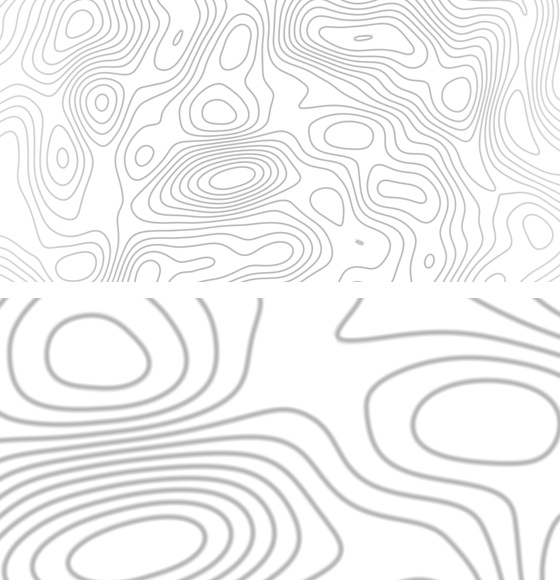
Top: the whole. Bottom: its middle third, enlarged.
A WebGL 1 fragment shader for this pattern:

```glsl
precision highp float;
// Topographic map: thin grey contour lines of a smooth random terrain on white.

uniform vec2 u_resolution;

const vec3  PAPER       = vec3(1.0);
const vec3  INK         = vec3(0.715);
const float EDGE_INK    = 0.6;     // ink strength at the left and right edges
const float LINE_RADIUS = 0.0058;  // soft half width, in canvas heights
const float HILL_SIZE   = 0.40;    // noise cell, in canvas heights
const float STRETCH     = 0.85;    // below 1 draws the hills out along GRAIN
const float GRAIN       = 0.85;    // main direction of the ridges, radians
const float LEVELS      = 13.5;    // contours per unit of height
const float DETAIL      = 0.30;    // amplitude of the finer octave
const float WARP        = 0.14;    // bending of the hills
const vec2  SEED        = vec2(17.3, 42.6);
const float TAU         = 6.2831853;

float hash(vec2 p) {
  return fract(sin(dot(p, vec2(127.1, 311.7))) * 43758.5453);
}

mat2 rotation(float angle) {
  float c = cos(angle), s = sin(angle);
  return mat2(c, s, -s, c);
}

// Slope contribution of one lattice corner
float corner(vec2 cell, vec2 offset) {
  float angle = TAU * hash(cell);
  return dot(vec2(cos(angle), sin(angle)), offset);
}

float gradientNoise(vec2 p) {
  vec2 i = floor(p), f = fract(p);
  vec2 u = f * f * f * (f * (f * 6.0 - 15.0) + 10.0);
  vec2 e = vec2(1.0, 0.0);
  float low  = mix(corner(i, f), corner(i + e.xy, f - e.xy), u.x);
  float high = mix(corner(i + e.yx, f - e.yx), corner(i + e.xx, f - e.xx), u.x);
  return mix(low, high, u.y);
}

// Terrain height, measured in contour levels
float terrain(vec2 p) {
  vec2 q = rotation(-GRAIN) * p / HILL_SIZE;
  q = q * vec2(STRETCH, 1.0) + SEED;
  q += WARP * vec2(sin(2.1 * q.y + 0.6), sin(1.8 * q.x + 2.3));
  float height = gradientNoise(q);
  height += DETAIL * gradientNoise(rotation(0.6) * q * 2.0 + 9.4);
  return LEVELS * height + 0.5;
}

void main() {
  vec2 p = gl_FragCoord.xy / u_resolution.y;

  // Distance to the nearest contour, from the level and its slope
  vec2 e = vec2(0.002, 0.0);
  vec2 slope = vec2(terrain(p + e.xy) - terrain(p - e.xy),
                    terrain(p + e.yx) - terrain(p - e.yx)) / (2.0 * e.x);
  float level = abs(fract(terrain(p) + 0.5) - 0.5);
  float dist = level / max(length(slope), 0.5);

  // Soft line, at least about a pixel wide
  float radius = max(LINE_RADIUS, 1.2 / u_resolution.y);
  float line = 1.0 - smoothstep(0.0, radius, dist);

  // Ink pales towards the sides
  float side = abs(2.0 * gl_FragCoord.x / u_resolution.x - 1.0);
  float strength = mix(1.0, EDGE_INK, smoothstep(0.45, 1.0, side));

  gl_FragColor = vec4(mix(PAPER, INK, line * strength), 1.0);
}
```
